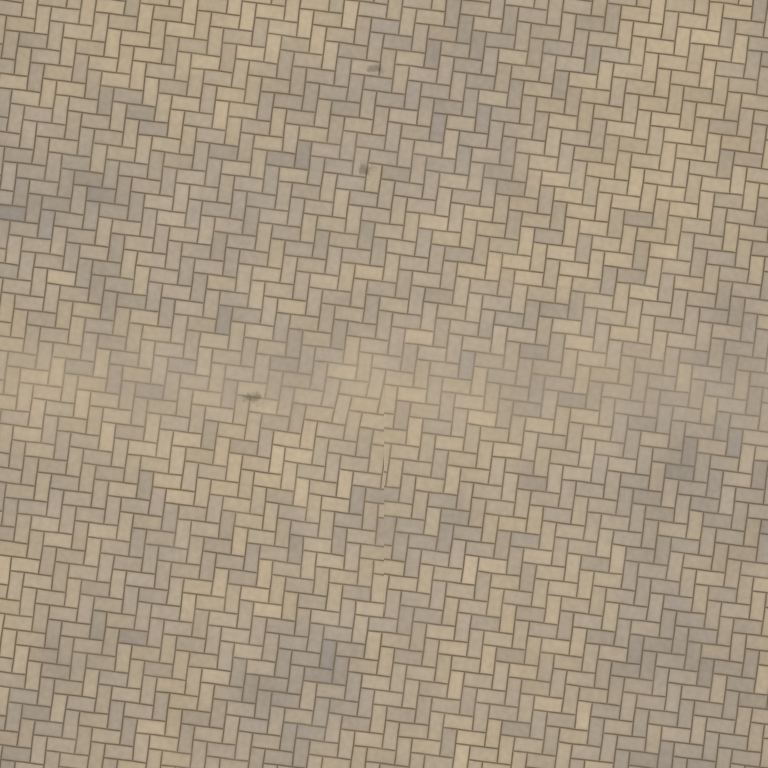
This texture is drawn by a WebGL 2 fragment shader. Its source:

```glsl
#version 300 es
precision highp float;
// Weathered tan and grey herringbone paving, slightly turned, with a faint haze and seam.

#define CELLS 53.0          // brick widths across the canvas
#define TILT 0.125          // clockwise turn of the paving, radians
#define JOINT 0.050         // half joint width, in brick widths
#define SOFTNESS 0.06       // blur of the joint edge, in brick widths
#define BRICK_VARIATION 0.60
#define PATCH_STRENGTH 0.78
#define GRAIN 0.045
#define HAZE 0.42           // fading of the joints along the middle
#define SEAM_SLIP 0.35      // sideways slip at the central seam
#define SMUDGE_SHARE 0.10   // share of coarse cells with a smudge

uniform vec2 u_resolution;
out vec4 fragColor;

const vec3 TAN_BRICK = vec3(0.728, 0.662, 0.555);
const vec3 GREY_BRICK = vec3(0.632, 0.588, 0.533);
const vec3 JOINT_COLOR = vec3(0.480, 0.420, 0.340);
const vec3 HAZE_COLOR = vec3(0.675, 0.620, 0.550);

float hash(vec2 p) {
    vec3 q = fract(vec3(p.xyx) * 0.1031);
    q += dot(q, q.yzx + 33.33);
    return fract((q.x + q.y) * q.z);
}

vec2 gradientAt(vec2 cell) {
    float angle = 6.2832 * hash(cell + 71.0);
    return vec2(cos(angle), sin(angle));
}

float gradientNoise(vec2 p) {
    vec2 i = floor(p), f = p - i;
    vec2 u = f * f * f * (f * (f * 6.0 - 15.0) + 10.0);
    vec2 e = vec2(1.0, 0.0);
    float a = dot(gradientAt(i), f);
    float b = dot(gradientAt(i + e.xy), f - e.xy);
    float c = dot(gradientAt(i + e.yx), f - e.yx);
    float d = dot(gradientAt(i + e.xx), f - e.xx);
    return mix(mix(a, b, u.x), mix(c, d, u.x), u.y);
}

float fbm(vec2 p) {
    float sum = 0.0, amplitude = 1.0;
    for (int i = 0; i < 4; i++) {
        sum += amplitude * gradientNoise(p);
        p = mat2(1.6, 1.2, -1.2, 1.6) * p + 17.3;
        amplitude *= 0.5;
    }
    return sum;
}

// Returns the distance to the brick edge (positive inside) and the brick's origin.
vec3 herringbone(vec2 p) {
    vec2 origin = floor(p);
    float phase = mod(origin.x + origin.y, 4.0);
    bool lying = phase < 1.5;
    vec2 size = lying ? vec2(2.0, 1.0) : vec2(1.0, 2.0);
    if (mod(phase, 2.0) > 0.5) origin -= size - 1.0;
    vec2 gap = 0.5 * size - abs(p - origin - 0.5 * size);
    return vec3(min(gap.x, gap.y), origin);
}

// Sparse dark stains, at most one in each coarse cell.
float smudges(vec2 uv) {
    vec2 p = uv * 7.0, cell = floor(p);
    float present = step(hash(cell + 5.0), SMUDGE_SHARE);
    vec2 center = cell + 0.3 + 0.4 * vec2(hash(cell + 13.0), hash(cell + 29.0));
    float ragged = 0.07 * fbm(uv * 90.0);
    return present * smoothstep(0.09, 0.01, length((p - center) * vec2(0.8, 1.2)) + ragged);
}

void main() {
    vec2 uv = gl_FragCoord.xy / u_resolution.y;
    float pixel = CELLS / u_resolution.y;

    // Turned brick coordinates, slipping left of the lower central seam.
    vec2 c = uv - 0.5;
    vec2 p = mat2(cos(TILT), sin(TILT), -sin(TILT), cos(TILT)) * c * CELLS;
    float slip = step(c.x, 0.0) * smoothstep(-0.25, -0.02, c.x);
    slip *= smoothstep(0.02, -0.08, c.y) * smoothstep(-0.34, -0.12, c.y);
    p += SEAM_SLIP * slip * vec2(1.0, 0.6);
    p += 0.05 * vec2(gradientNoise(p * 0.6), gradientNoise(p * 0.6 + 40.0));
    vec3 brick = herringbone(p);
    vec2 id = brick.yz;

    // Brick tone: broad stained areas plus a random value for every brick.
    float stain = fbm(uv * 3.2 + vec2(3.7, 8.1));
    float random = hash(id + 200.0);
    float grey = 0.38 + PATCH_STRENGTH * stain + BRICK_VARIATION * (random - 0.5);
    grey += 0.30 * smoothstep(0.90, 1.0, hash(id + 331.0));
    vec3 color = mix(TAN_BRICK, GREY_BRICK, clamp(grey, -0.05, 1.25));
    color *= 1.0 + 0.06 * (hash(id + 457.0) - 0.5);
    color *= 1.0 + GRAIN * fbm(p * 2.3) + 0.05 * fbm(uv * 11.0);

    // Dusty joints of uneven depth, paler along the hazy middle.
    float haze = exp(-pow((c.y + 0.03 * stain) / 0.07, 2.0));
    float soft = max(SOFTNESS, 0.6 * pixel);
    float joint = 1.0 - smoothstep(JOINT - soft, JOINT + soft, brick.x);
    float depth = 0.78 + 0.35 * fbm(p * 0.35 + 60.0) + 0.30 * length(c);
    color = mix(color, JOINT_COLOR, joint * clamp(depth, 0.4, 1.0) * (1.0 - HAZE * haze));
    color *= 1.0 - 0.06 * (1.0 - smoothstep(0.0, 0.25, brick.x));

    // Haze, gentle darkening to the rim, and stains.
    color = mix(color, HAZE_COLOR, 0.22 * haze);
    color *= 1.02 - 0.10 * dot(c, c);
    color *= 1.0 - 0.20 * smudges(uv);
    fragColor = vec4(color, 1.0);
}
```
